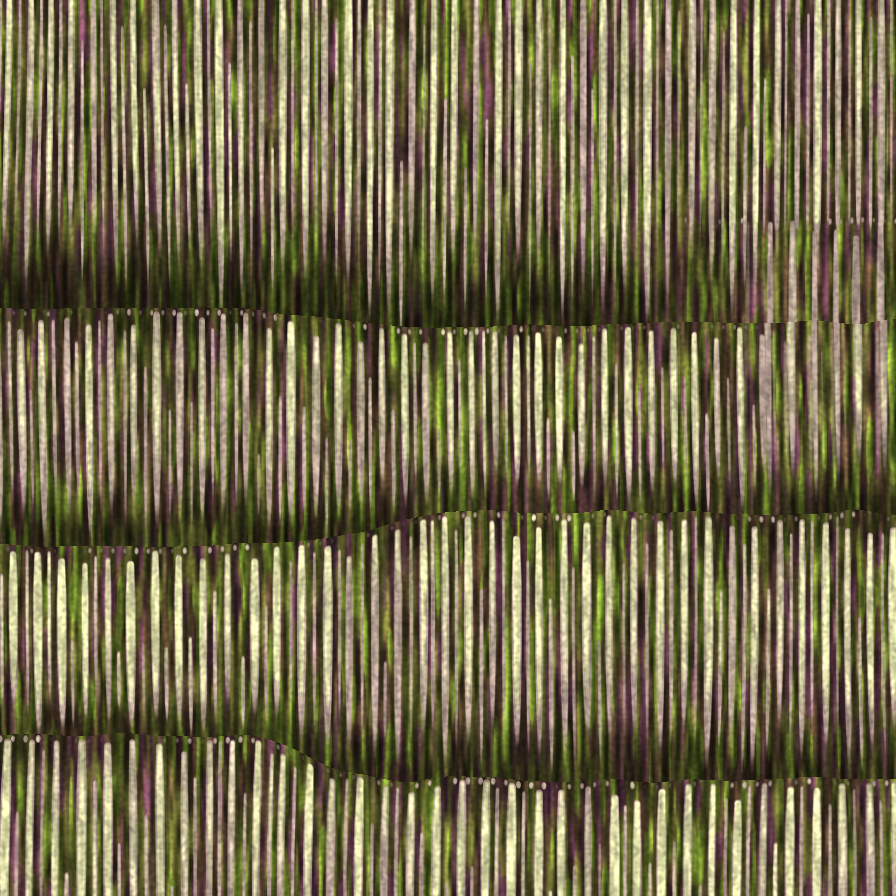
Write a WebGL 2 fragment shader that draws this texture.

```glsl
#version 300 es
precision highp float;

uniform vec2 u_resolution;
out vec4 fragColor;

const vec3 OLIVE = vec3(0.33, 0.33, 0.15);
const vec3 BROWN = vec3(0.29, 0.22, 0.15);
const vec3 GREEN = vec3(0.39, 0.48, 0.15);
const vec3 PLUM  = vec3(0.36, 0.20, 0.29);
const vec3 MAUVE = vec3(0.71, 0.62, 0.58);
const vec3 CREAM = vec3(0.88, 0.88, 0.66);
const float TAU = 6.28319;

float hash(vec2 p) {
  vec3 q = fract(p.xyx * 0.1031);
  q += dot(q, q.yzx + 33.33);
  return fract((q.x + q.y) * q.z);
}

float noise(vec2 p) {
  vec2 i = floor(p), f = fract(p);
  f = f * f * (3.0 - 2.0 * f);
  return mix(mix(hash(i), hash(i + vec2(1, 0)), f.x),
             mix(hash(i + vec2(0, 1)), hash(i + vec2(1, 1)), f.x), f.y);
}

// Depth below the top at which a fringe row begins.
float rowEdge(int row, float x) {
  float ripple = 0.007 * (noise(vec2(x * 22.0, float(row) * 7.0)) - 0.5);
  if (row == 0) return -0.06;
  if (row == 1) return 0.343 + 0.022 * smoothstep(0.22, 0.5, x)
                     - 0.006 * smoothstep(0.65, 0.8, x) + ripple;
  if (row == 2) return 0.608 - 0.036 * smoothstep(0.3, 0.52, x) + ripple;
  if (row == 3) return 0.82 + 0.05 * smoothstep(0.27, 0.43, x) + ripple;
  return 1.10;
}

// Tapered strands hanging in cells of unit width; late ones start lower down.
float strands(float u, float row, float drop, float height, float lateness, float thickness) {
  vec2 key = vec2(floor(u) + 5.0, row * 17.0 + floor(lateness * 50.0));
  float late = hash(key + 3.0);
  float start = height * lateness * late * late;
  float end = height * mix(0.92, 1.12, hash(key + 9.0));
  float s = (drop - start) / (end - start);
  float centre = 0.5 + 0.14 * (hash(key + 21.0) - 0.5);
  float halfWidth = thickness * mix(0.75, 1.2, hash(key + 31.0))
                  * mix(0.6, 1.0, smoothstep(0.0, 0.25, s))
                  * (1.0 - 0.5 * smoothstep(0.35, 1.0, s));
  float body = 1.0 - smoothstep(halfWidth * 0.2, halfWidth + 0.11, abs(fract(u) - centre));
  float reach = smoothstep(0.0, 0.008, drop - start) * (1.0 - smoothstep(0.6, 1.05, s));
  return body * reach * mix(0.6, 1.0, hash(key + 43.0));
}

// Small pale tips along the head of a row.
float tips(float u, float row, float drop) {
  vec2 cell = vec2(floor(u), row + 61.0);
  vec2 offset = vec2((fract(u) - 0.5) * 0.013, (drop - 0.005) * 0.6);
  return (1.0 - smoothstep(0.0005, 0.0045, length(offset))) * mix(0.2, 0.75, hash(cell));
}

// Fine streaked cloth; pleats follow the strands and tint their flanks.
vec3 cloth(vec2 p, float u, float row, float shade) {
  float broad = noise(vec2(p.x * 130.0, p.y * 16.0 + row * 13.0));
  float tint = noise(vec2(p.x * 190.0 + 90.0, p.y * 18.0 + row * 19.0))
             + 0.12 * sin(2.0 * TAU * u);
  float fine = noise(vec2(p.x * 235.0 + 40.0, p.y * 30.0 + row * 5.0));
  float pleat = 1.0 + 0.28 * cos(2.0 * TAU * u);
  vec3 color = mix(BROWN, OLIVE, smoothstep(0.3, 0.6, broad));
  color = mix(color, GREEN, 0.85 * smoothstep(0.58, 0.8, tint));
  color = mix(color, PLUM, 0.8 * shade * smoothstep(0.64, 0.85, 1.0 - tint));
  return color * mix(0.5, 1.6, fine) * pleat;
}

void main() {
  vec2 p = gl_FragCoord.xy / u_resolution;
  float depth = 1.0 - p.y;

  // Find the row that covers this point.
  int index = 0;
  for (int i = 1; i < 4; i++) {
    if (depth > rowEdge(i, p.x)) index = i;
  }
  float row = float(index);
  float top = rowEdge(index, p.x);
  float height = rowEdge(index + 1, p.x) - top;
  float drop = depth - top;
  float t = drop / height;

  // Even main strands, spaced wider in lower rows, with thin ones in the gaps.
  float sway = 0.3 * noise(vec2(p.x * 6.0, depth * 3.0 + row * 11.0));
  float u = p.x * (42.0 - 2.2 * row) + sway + row * 0.37;
  float light = strands(u, row, drop, height, 0.08, 0.19);
  light = max(light, 0.68 * strands(u + 0.5, row, drop, height, 0.6, 0.06));

  // The first seam dissolves at the right, bridged by a higher faint ledge.
  float bridge = smoothstep(0.78, 0.9, p.x);
  float ledge = depth - 0.238 - 0.006 * noise(vec2(p.x * 30.0, 2.0));
  float v = p.x * 40.0 + sway;
  if (index < 2) {
    float span = rowEdge(2, p.x) - 0.24;
    light *= 1.0 - 0.5 * bridge * smoothstep(0.0, 0.02, ledge);
    light = max(light, 0.9 * bridge * strands(v, 8.0, ledge, span, 0.08, 0.19));
    light = max(light, 0.7 * smoothstep(0.7, 0.8, p.x) * tips(v * 2.0, 8.0, ledge));
  }
  float seam = index == 1 ? 1.0 - bridge : 1.0;
  float worn = smoothstep(0.2, 0.6, noise(vec2(p.x * 8.0, row * 9.0 + 4.0)));
  light = max(light, tips(u * 2.0, row, drop) * mix(0.5, 1.0, worn) * seam);

  // Thin shade under each head and a deep fold at the foot.
  float patchiness = noise(p * vec2(5.0, 7.0) + row * 3.0);
  float head = 1.0 - 0.4 * seam * patchiness * (1.0 - smoothstep(0.01, 0.06, drop));
  float fold = mix(0.2, 0.5, patchiness);
  if (index == 0) fold = 0.5 * (1.0 - smoothstep(0.6, 0.88, p.x));
  float foot = 1.0 - fold * smoothstep(0.7, 0.97, t);
  float lip = 0.2 * smoothstep(0.72, 0.8, p.x) * smoothstep(-0.03, 0.0, ledge)
            * (1.0 - smoothstep(0.0, 0.01, ledge));
  vec3 color = cloth(p, u, row, foot) * head * foot * (1.0 - lip);

  // Dusty flanks, pale cores and faded patches.
  float fade = 0.16 * smoothstep(0.4, 0.8, patchiness) + 0.14 * smoothstep(0.4, 0.9, t);
  float streak = noise(vec2(p.x * 240.0 + 17.0, p.y * 40.0 + row * 8.0));
  color = mix(color, MAUVE, smoothstep(0.18, 0.52, light));
  color = mix(color, CREAM, smoothstep(0.42, 0.7, light - fade));
  color *= mix(1.0, mix(0.8, 1.18, streak), smoothstep(0.2, 0.6, light));

  // Woven grain.
  float grain = noise(vec2(p.x + p.y, p.x - p.y) * 190.0 + 200.0);
  fragColor = vec4(color * mix(0.86, 1.14, grain), 1.0);
}
```
